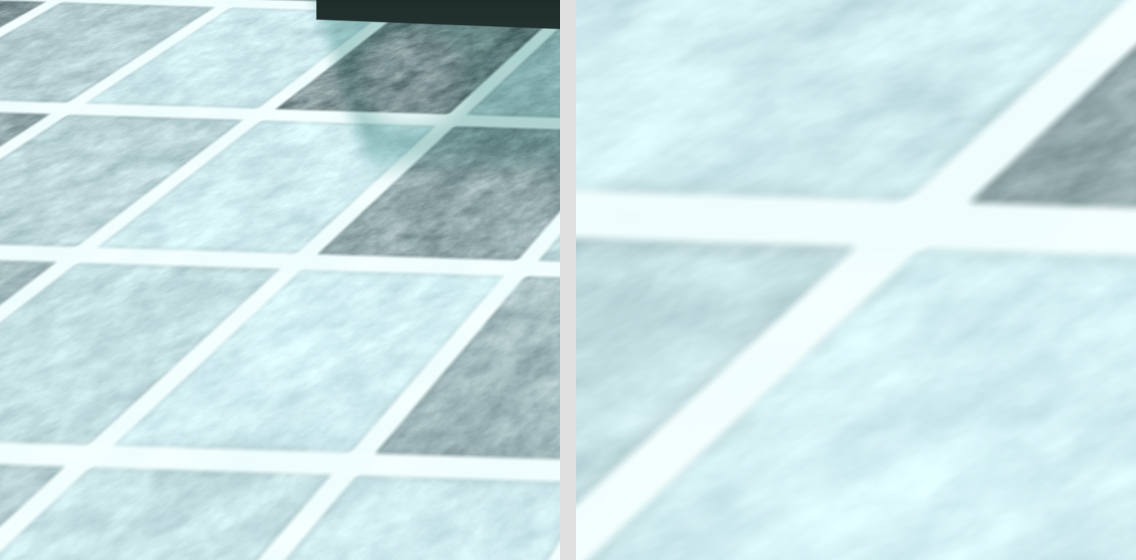
Left, the full canvas; right, a detail of the centre.
This texture is drawn by a Shadertoy shader. Its source:

```glsl
#define GRID_ORIGIN vec2(0.1211, 0.194)
#define GRID_ACROSS vec2(0.3424, 0.0104)
#define GRID_DOWN vec2(-0.345, 0.1882)
#define PERSPECTIVE -0.137
#define GROUT_HALF 0.046
#define CORNER 0.02
#define EDGE_BLUR 0.012
#define GRAIN 11.0
#define MOTTLE 0.24

const vec3 GROUT = vec3(0.96, 1.0, 1.0);
const vec3 PALE_TILE = vec3(0.82, 0.93, 0.945);
const vec3 DARK_TILE = vec3(0.51, 0.585, 0.595);
const vec3 SHADOW_TINT = vec3(0.72, 0.83, 0.82);
const vec3 LEDGE = vec3(0.13, 0.19, 0.18);

float hash(vec2 p) {
    vec3 q = fract(vec3(p.xyx) * 0.1031);
    q += dot(q, q.yzx + 33.33);
    return fract((q.x + q.y) * q.z);
}

float noise(vec2 p) {
    vec2 i = floor(p), f = fract(p);
    f = f * f * (3.0 - 2.0 * f);
    return mix(mix(hash(i), hash(i + vec2(1, 0)), f.x),
               mix(hash(i + vec2(0, 1)), hash(i + vec2(1, 1)), f.x), f.y);
}

float fbm(vec2 p) {
    float sum = 0.0, amp = 0.5;
    for (int i = 0; i < 4; i++) {
        sum += amp * noise(p);
        p = mat2(1.6, 1.2, -1.2, 1.6) * p + 17.3;
        amp *= 0.55;
    }
    return sum / 1.01;
}

// Canvas position to floor coordinates, undoing the perspective
vec2 floorCoord(vec2 p) {
    return inverse(mat2(GRID_ACROSS, GRID_DOWN - PERSPECTIVE * p)) * (p - GRID_ORIGIN);
}

// Signed distance to the rounded tile inside a unit cell
float tileDistance(vec2 cell) {
    vec2 q = abs(cell - 0.5) - (0.5 - GROUT_HALF - CORNER);
    return length(max(q, 0.0)) + min(max(q.x, q.y), 0.0) - CORNER;
}

// Tones step through three shades along diagonals and lighten towards the front
float tileDarkness(vec2 id) {
    float shade = mod(id.x - id.y, 3.0);
    float depth = shade < 0.5 ? 0.3 : (shade < 1.5 ? 0.0 : 1.0);
    float fade = clamp(0.75 - 0.25 * id.y, 0.1, 1.0);
    return depth * fade + 0.08 * (hash(id + 40.0) - 0.5);
}

// Soft shadow under the ledge with a lit patch inside
float shadowMask(vec2 p) {
    float side = smoothstep(-0.02, 0.03, p.x - 0.555 - 0.33 * p.y);
    float front = 1.0 - smoothstep(0.25, 0.34, p.y);
    float lit = 1.0 - smoothstep(0.55, 1.15, length((p - vec2(0.735, 0.14)) / vec2(0.11, 0.10)));
    return side * front * (1.0 - 0.85 * lit);
}

void mainImage(out vec4 fragColor, in vec2 fragCoord) {
    vec2 p = fragCoord / iResolution.xy;
    p.y = 1.0 - p.y;
    vec2 grid = floorCoord(p);
    vec2 id = floor(grid);
    float dist = tileDistance(fract(grid));
    float darkness = tileDarkness(id);

    // Mottled stone, stronger on dark tiles
    vec2 grainPos = grid * GRAIN + 60.0;
    float grain = 0.7 * fbm(grainPos) + 0.3 * fbm(grainPos * 2.3 + 9.0) - 0.5;
    float cloud = fbm(grid * 2.5 + 30.0) - 0.5;
    vec3 tile = mix(PALE_TILE, DARK_TILE, darkness);
    tile += grain * MOTTLE * (1.0 + 1.3 * darkness) * vec3(1.0, 0.95, 0.93);
    tile += cloud * 0.07;
    tile *= 1.0 - 0.05 * smoothstep(-0.04, 0.0, dist);

    // Grout with faint unevenness
    vec3 grout = GROUT - 0.03 * (1.0 - noise(grid * 7.0 + 20.0)) * vec3(1.0, 0.3, 0.2);
    vec2 footprint = fwidth(grid);
    float blur = EDGE_BLUR + 0.4 * max(footprint.x, footprint.y);
    vec3 color = mix(tile, grout, smoothstep(-blur, blur, dist));

    color *= mix(vec3(1.0), SHADOW_TINT, shadowMask(p));

    // Dark ledge along the top
    float ledgeEdge = max(0.565 - p.x, p.y - 0.035 - 0.039 * (p.x - 0.565));
    float pixel = 1.0 / iResolution.y;
    vec3 ledge = LEDGE * (0.9 + 3.0 * p.y);
    color = mix(ledge, color, smoothstep(-pixel, pixel, ledgeEdge));

    fragColor = vec4(clamp(color, 0.0, 1.0), 1.0);
}
```
